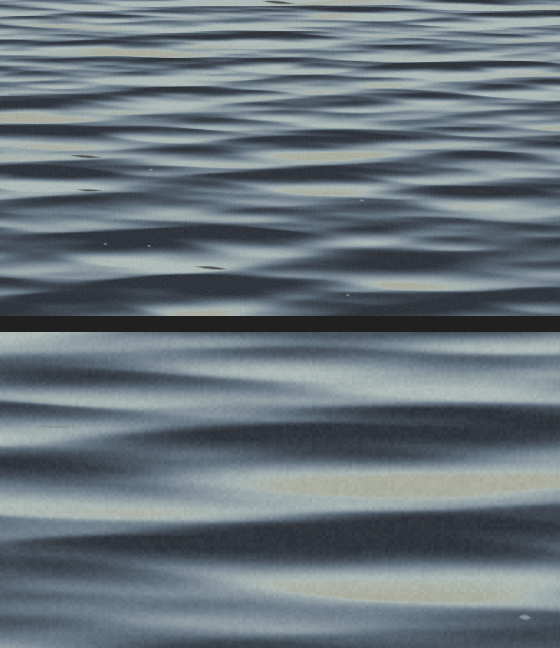
Top: the whole. Bottom: its middle third, enlarged.
Give the GLSL for this texture, as a Shadertoy shader.

```glsl
// Rippled grey-blue water seen at a low angle, with pale crests and sandy glints.
#define WAVES 32
#define HORIZON 2.1      // height of the vanishing line
#define DEPTH 9.0        // stretch of the water plane towards the horizon
#define BASE_FREQ 2.0    // cycles of the longest swell
#define FREQ_GROWTH 1.06
#define ROUGHNESS 1.1    // falloff of amplitude with frequency
#define SPREAD 0.75      // sideways spread of wave directions
#define STEEPNESS 0.02   // sharpens the lower edge of crests
#define SKY_FADE 1.1     // brightening towards the top
#define GRAIN 0.035
#define TAU 6.2831853

float hash(vec2 p) {
    return fract(sin(dot(p, vec2(127.1, 311.7))) * 4375.85);
}

// Layered sines, each dragged by the ones before; unit variance
float ripples(vec2 p) {
    float sum = 0.0, power = 0.0, freq = BASE_FREQ;
    for (int i = 0; i < WAVES; i++) {
        float id = float(i);
        float side = hash(vec2(id, 3.0)) + hash(vec2(id, 8.0)) - 1.0;
        float amp = pow(freq, -ROUGHNESS);
        float phase = TAU * (freq * dot(p, vec2(SPREAD * 1.4 * side, 1.0)) + hash(vec2(id, 5.0)));
        float wave = amp * sin(phase + 0.35 * sin(phase));
        p.y += STEEPNESS * wave;
        sum += wave;
        power += 0.5 * amp * amp;
        freq *= FREQ_GROWTH;
    }
    return sum * inversesqrt(power);
}

// Tone ramp from trough to crest
vec3 waterColor(float tone) {
    const vec3 ramp[6] = vec3[6](
        vec3(0.19, 0.21, 0.24), vec3(0.27, 0.31, 0.35), vec3(0.35, 0.41, 0.46),
        vec3(0.45, 0.51, 0.56), vec3(0.56, 0.62, 0.64), vec3(0.68, 0.73, 0.72));
    float x = clamp(tone * 6.0 - 0.5, 0.0, 4.999);
    int i = int(x);
    return mix(ramp[i], ramp[i + 1], fract(x));
}

// Sparse flat lenses, at most one per cell
float lenses(vec2 p, vec2 cell, vec2 size, float chance, float pixel) {
    vec2 id = floor(p / cell);
    vec2 offset = vec2(hash(id + 1.7), hash(id + 9.2)) - 0.5;
    vec2 q = (fract(p / cell) - 0.5 - 0.4 * offset) * cell;
    q.y += 0.08 * q.x;
    float reach = q.x / size.x;
    float edge = abs(q.y) - size.y * (1.0 - reach * reach);
    float present = step(hash(id + 4.4), chance);
    return present * (1.0 - smoothstep(-pixel, pixel, edge));
}

void mainImage(out vec4 fragColor, in vec2 fragCoord) {
    vec2 uv = fragCoord / iResolution.y;
    float aspect = iResolution.x / iResolution.y;
    float pixel = max(1.0 / iResolution.y, 0.0015);

    // Perspective onto the water plane
    float depth = 1.0 / (HORIZON - uv.y);
    vec2 plane = vec2((uv.x - 0.5 * aspect) * depth, DEPTH * depth);

    // Wave value spread evenly over the tones
    float level = ripples(plane) + SKY_FADE * (uv.y - 0.5);
    float tone = 1.0 / (1.0 + exp(-1.6 * level));
    vec3 color = waterColor(tone);

    // Sandy reflections along some crests
    float patches = sin(plane.x * 7.0 + 2.0 * sin(plane.y * 5.0)) + sin(plane.y * 9.0 - plane.x * 4.0);
    float sand = smoothstep(0.86, 0.95, tone) * smoothstep(-0.2, 1.0, patches);
    color = mix(color, vec3(0.66, 0.66, 0.59), 0.75 * sand);

    // Dark slits on the crests and pale floating specks
    float slit = lenses(uv, vec2(0.19, 0.06), vec2(0.045, 0.004), 0.22, pixel);
    color = mix(color, vec3(0.22, 0.22, 0.21), 0.8 * slit * smoothstep(0.72, 0.86, tone));
    float speck = lenses(uv + 0.37, vec2(0.13), vec2(0.006, 0.0025), 0.09, pixel);
    color = mix(color, vec3(0.64, 0.68, 0.70), 0.7 * speck);

    // Fine film grain
    color += GRAIN * (hash(floor(uv * 288.0)) - 0.5);
    fragColor = vec4(color, 1.0);
}
```
